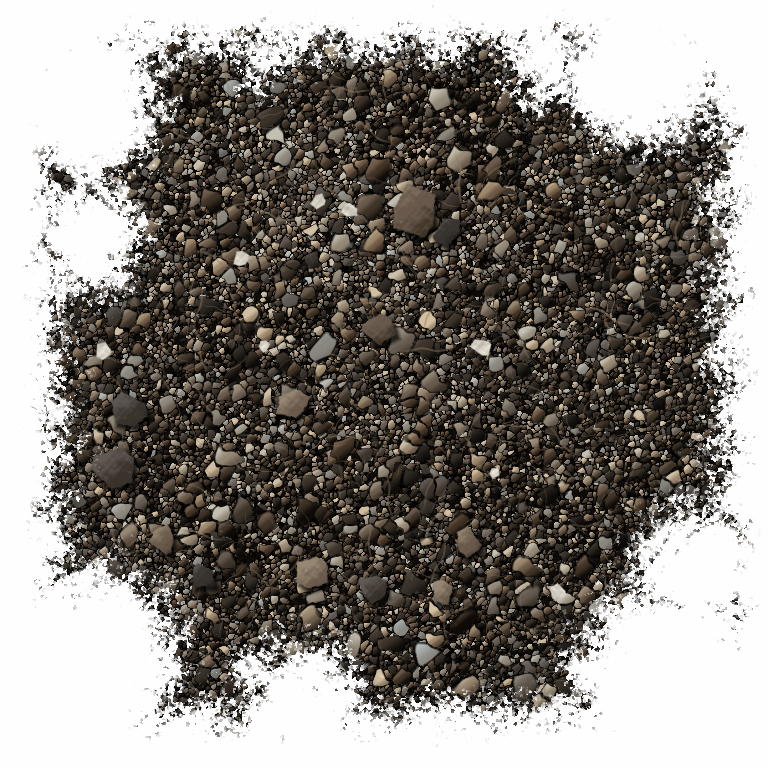
Reproduce this texture procedurally as a WebGL 2 fragment shader.

```glsl
#version 300 es
precision highp float;
uniform vec2 u_resolution;
out vec4 fragColor;

#define SOIL vec3(0.05, 0.04, 0.03)
#define BROWN vec3(0.24, 0.20, 0.16)
#define STONE vec3(0.40, 0.35, 0.31)
#define TAN vec3(0.57, 0.53, 0.47)
#define PALE vec3(0.77, 0.75, 0.71)
#define PAPER vec3(0.995)
#define LIGHT_DIR vec2(-0.6, 0.8)
#define GRIT_SCALE 150.0
#define TWIG_SCALE 17.0
#define FADE 0.058

// Rock centre, radius and tone
const vec4 ROCKS[12] = vec4[12](
  vec4(0.543, 0.727, 0.036, 0.47), vec4(0.582, 0.698, 0.018, 0.30),
  vec4(0.495, 0.573, 0.023, 0.46), vec4(0.381, 0.473, 0.023, 0.58),
  vec4(0.168, 0.466, 0.026, 0.36), vec4(0.150, 0.390, 0.031, 0.38),
  vec4(0.410, 0.255, 0.023, 0.60), vec4(0.488, 0.235, 0.020, 0.38),
  vec4(0.264, 0.249, 0.020, 0.31), vec4(0.609, 0.293, 0.020, 0.53),
  vec4(0.577, 0.228, 0.016, 0.60), vec4(0.212, 0.295, 0.018, 0.52));

// Pale chip centre and radius
const vec3 CHIPS[8] = vec3[8](
  vec3(0.725, 0.230, 0.012), vec3(0.313, 0.663, 0.010),
  vec3(0.455, 0.726, 0.011), vec3(0.134, 0.542, 0.012),
  vec3(0.643, 0.384, 0.008), vec3(0.414, 0.737, 0.011),
  vec3(0.627, 0.548, 0.013), vec3(0.345, 0.550, 0.008));

// Bare patch centre and radius
const vec3 BARE[9] = vec3[9](
  vec3(0.110, 0.870, 0.105), vec3(0.115, 0.690, 0.070),
  vec3(0.830, 0.915, 0.105), vec3(0.715, 0.920, 0.050),
  vec3(0.110, 0.140, 0.125), vec3(0.915, 0.255, 0.085),
  vec3(0.880, 0.100, 0.140), vec3(0.390, 0.075, 0.085),
  vec3(0.340, 0.925, 0.030));

vec3 hash3(vec2 p) {
  vec3 q = fract(p.xyx * vec3(0.1031, 0.1030, 0.0973));
  q += dot(q, q.yxz + 33.33);
  return fract((q.xxy + q.yzz) * q.zyx);
}

float waves(vec2 p) {
  return (sin(p.x + 1.7 * sin(p.y)) + sin(1.9 * p.y + 1.3 * sin(1.6 * p.x))
    + 0.6 * sin(3.7 * p.x - 2.9 * p.y)) / 2.6;
}

vec3 ramp(float t) {
  vec3 c = mix(SOIL, BROWN, smoothstep(0.0, 0.3, t));
  c = mix(c, STONE, smoothstep(0.3, 0.5, t));
  c = mix(c, TAN, smoothstep(0.5, 0.72, t));
  return mix(c, PALE, smoothstep(0.72, 1.0, t));
}

// Cellular noise: xy offset from the nearest seed, z border gap; id is its hash
vec3 cells(vec2 p, out vec3 id) {
  vec2 base = floor(p), nearest = vec2(0.0);
  float f1 = 9.0, f2 = 9.0;
  for (int k = 0; k < 9; k++) {
    vec2 cell = base + vec2(k % 3 - 1, k / 3 - 1);
    vec3 h = hash3(cell);
    vec2 off = p - cell - h.xy;
    float d = length(off);
    if (d < f1) { f2 = f1; f1 = d; nearest = off; id = hash3(cell + 71.0); }
    else f2 = min(f2, d);
  }
  return vec3(nearest, f2 - f1);
}

// Lay a sheet of stones over the colour below
vec3 pebbles(vec3 under, vec2 p, float scale, float share, float lift) {
  vec3 id;
  vec3 c = cells(p * scale + 0.15 * waves(p * scale * 2.0), id);
  float shown = step(id.x, share);
  float body = shown * smoothstep(0.06, 0.24, c.z) * smoothstep(0.72, 0.58, length(c.xy));
  float tilt = dot(c.xy, LIGHT_DIR) * (0.2 + 0.5 * id.z);
  vec3 tint = mix(vec3(0.93, 1.0, 1.08), vec3(1.08, 1.0, 0.88), id.z);
  vec3 col = ramp(0.1 + 0.76 * id.y * id.y + 0.2 * id.z + tilt + lift) * tint;
  return mix(under * (1.0 - 0.6 * shown), col, body);
}

// Angular rock outline made of six jittered facets
float rock(vec2 q, float r, float seed) {
  float d = -1.0;
  for (int k = 0; k < 6; k++) {
    vec3 h = hash3(vec2(seed, k));
    float a = 1.047 * float(k) + 0.7 * h.x + seed;
    d = max(d, dot(q, vec2(cos(a), sin(a))) - r * (0.62 + 0.4 * h.y));
  }
  return d;
}

// Bent dry stems, one per chosen cell
float twigs(vec2 p) {
  float ink = 0.0;
  for (int k = 0; k < 9; k++) {
    vec2 cell = floor(p) + vec2(k % 3 - 1, k / 3 - 1);
    vec3 h = hash3(cell + 19.0);
    float a = 6.283 * h.z;
    vec2 q = mat2(cos(a), -sin(a), sin(a), cos(a)) * (p - cell - h.xy);
    q.y += 0.5 * (h.x - 0.5) * q.x * q.x + 0.03 * sin(9.0 * q.x);
    float stem = smoothstep(0.036, 0.008, abs(q.y)) * smoothstep(0.7, 0.3, abs(q.x));
    ink = max(ink, stem * step(h.y, 0.6));
  }
  return ink;
}

void main() {
  vec2 p = gl_FragCoord.xy / u_resolution;
  float px = 1.0 / u_resolution.y;

  // Broad light and dark areas
  float lift = 0.05 * waves(p * 17.0) - 0.02;
  lift += 0.17 * exp(-90.0 * dot(p - vec2(0.41, 0.70), p - vec2(0.41, 0.70)));
  lift += 0.09 * exp(-130.0 * dot(p - vec2(0.57, 0.52), p - vec2(0.57, 0.52)));
  lift -= 0.13 * exp(-150.0 * dot(p - vec2(0.64, 0.82), p - vec2(0.64, 0.82)));

  // Ground, from fine grit to larger stones
  vec3 col = pebbles(SOIL, p, GRIT_SCALE, 0.9, lift);
  col = pebbles(col, p + 3.1, GRIT_SCALE * 0.62, 0.48, lift);
  col = pebbles(col, p + 7.7, GRIT_SCALE * 0.36, 0.25, lift);
  col = pebbles(col, p + 5.3, GRIT_SCALE * 0.24, 0.09, lift);
  float stem = max(twigs(p * TWIG_SCALE), 0.8 * twigs(p * TWIG_SCALE * 1.7 + 40.0));
  col = mix(col, TAN * vec3(1.0, 0.92, 0.82), stem * (0.35 + 0.25 * waves(p * 21.0 + 2.0)));

  // Large rocks with cast shadows, then pale chips
  float grain = waves(p * 190.0) + 0.6 * waves(p * 430.0);
  for (int i = 0; i < 12; i++) {
    vec4 r = ROCKS[i];
    vec2 q = p - r.xy;
    float seed = float(i) + 2.0;
    col *= 1.0 - 0.75 * smoothstep(0.006, -0.003, rock(q + 0.006 * LIGHT_DIR, r.z, seed));
    float tone = r.w + 0.16 * dot(q, LIGHT_DIR) / r.z + 0.045 * grain;
    vec3 face = ramp(tone) * mix(vec3(0.9, 1.0, 1.12), vec3(1.03, 1.0, 0.95), smoothstep(0.3, 0.5, r.w));
    col = mix(col, face, smoothstep(px, -px, rock(q, r.z, seed) + 0.0012 * grain));
  }
  for (int i = 0; i < 8; i++) {
    float d = rock(p - CHIPS[i].xy, CHIPS[i].z, float(i) + 31.0);
    col = mix(col, PALE * (1.08 + 0.1 * grain), smoothstep(px, -px, d));
  }

  // Ragged patch outline with bare bites
  vec2 w = p + 0.013 * vec2(waves(p * 31.0), waves(p.yx * 34.0 + 4.0));
  vec2 box = abs(w - vec2(0.508, 0.508)) - 0.425 + 0.14;
  float edge = length(max(box, 0.0)) + min(max(box.x, box.y), 0.0) - 0.14;
  for (int i = 0; i < 9; i++) edge = max(edge, BARE[i].z - length(w - BARE[i].xy));
  edge += 0.012 * waves(p * 58.0);

  // Crumbling fade into loose dark specks
  vec3 coarse, fine;
  cells(p * GRIT_SCALE, coarse);
  cells(p * GRIT_SCALE * 2.0 + 9.0, fine);
  float cover = smoothstep(FADE, -FADE, edge);
  float speck = 0.08 + 0.84 * mix(coarse.x, fine.y, 0.45);
  float alpha = smoothstep(speck - 0.17, speck + 0.17, cover) * smoothstep(0.0, 0.06, cover);
  col *= mix(0.6, 1.0, smoothstep(0.4, 1.0, cover));
  fragColor = vec4(mix(PAPER, clamp(col, 0.0, 1.0), alpha), 1.0);
}
```
